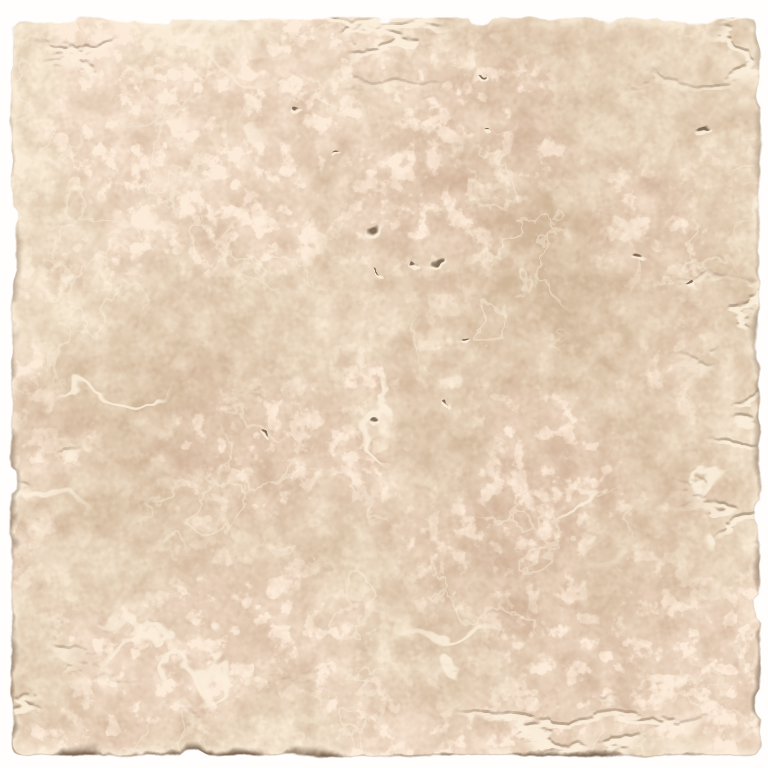
A Shadertoy shader for this texture:

```glsl
#define STONE_DARK vec3(0.825, 0.725, 0.615)
#define STONE_LIGHT vec3(0.965, 0.905, 0.820)
#define VEIN_COLOR vec3(0.985, 0.940, 0.865)
#define PIT_COLOR vec3(0.430, 0.340, 0.260)
#define PAPER vec3(1.0, 0.995, 0.992)
#define TILE_CENTER vec2(0.502, 0.496)
#define TILE_HALF vec2(0.487, 0.480)
#define PIT_COUNT 15
#define SOFTNESS 0.0018

float hash(vec2 p) {
    vec3 q = fract(vec3(p.xyx) * 0.1031);
    q += dot(q, q.yzx + 33.33);
    return fract((q.x + q.y) * q.z);
}

float noise(vec2 p) {
    vec2 i = floor(p), f = fract(p);
    f = f * f * (3.0 - 2.0 * f);
    return mix(mix(hash(i), hash(i + vec2(1, 0)), f.x),
               mix(hash(i + vec2(0, 1)), hash(i + vec2(1, 1)), f.x), f.y);
}

float fbm(vec2 p) {
    float sum = 0.0, amp = 0.52;
    for (int i = 0; i < 5; i++) {
        sum += amp * noise(p);
        p = mat2(1.6, 1.2, -1.2, 1.6) * p + 17.3;
        amp *= 0.5;
    }
    return sum;
}

mat2 rotation(float a) {
    return mat2(cos(a), sin(a), -sin(a), cos(a));
}

// Thin line along the middle level of a noise field
float ridge(vec2 p, float width) {
    return 1.0 - smoothstep(width * 0.25, width, abs(fbm(p) - 0.5));
}

// Distance to the chipped tile outline, negative inside
float tileDistance(vec2 p) {
    vec2 q = abs(p - TILE_CENTER) - TILE_HALF + 0.012;
    float box = length(max(q, 0.0)) + min(max(q.x, q.y), 0.0) - 0.012;
    float chips = smoothstep(0.58, 0.8, noise(p * 24.0 + 8.0));
    return box + 0.010 * (fbm(p * 32.0) - 0.5) + 0.006 * chips;
}

vec3 stone(vec2 p, float inside) {
    float clouds = fbm(p * 4.5 + 3.0) - 0.5;
    float mottle = fbm(p * 38.0 + 11.0) - 0.5;
    float grain = noise(rotation(0.6) * p * 190.0) - 0.5;
    float border = exp(-inside * 13.0);
    float corner = smoothstep(0.75, 0.0, length(p - vec2(0.0, 1.0)));
    float tone = 0.38 + 0.75 * clouds + 0.95 * mottle + 0.28 * grain;
    tone += 0.22 * border + 0.24 * corner;

    // Pale flecks gathered in loose patches
    float patches = smoothstep(0.40, 0.68, fbm(p * 7.0 + 31.0));
    float flecks = smoothstep(0.53, 0.70, fbm(p * 62.0 + 5.0));
    tone += flecks * (0.12 + 0.40 * patches);
    vec3 color = mix(STONE_DARK, STONE_LIGHT, clamp(tone, -0.05, 1.1));
    return color + vec3(0.010, -0.003, 0.008) * patches;
}

// Broken calcite lines: a few bold ones and a faint web
float veins(vec2 p) {
    vec2 bend = vec2(noise(p * 22.0), noise(p * 22.0 + 40.0)) * 0.022;
    vec2 q = p + bend;
    float boldZone = smoothstep(0.60, 0.76, noise(p * 6.5 + 21.0));
    float webZone = smoothstep(0.45, 0.75, noise(p * 9.0 + 53.0));
    float bold = ridge(q * 7.0 + 2.0, 0.026) * boldZone;
    float web = ridge(q * 17.0 + 70.0, 0.026) * webZone;
    return max(bold * 0.85, web * 0.42);
}

// Flat flaked strokes, mostly close to the border
float flakes(vec2 p, float inside) {
    float zone = smoothstep(0.56, 0.72, noise(p * vec2(8.0, 15.0) + 90.0));
    zone *= smoothstep(0.13, 0.03, inside);
    return ridge(p * vec2(10.0, 23.0) + 64.0, 0.055) * zone;
}

// Small holes with a shaded hollow and a bright lower lip
vec3 addPits(vec3 color, vec2 p) {
    vec2 rough = vec2(noise(p * 130.0), noise(p * 130.0 + 9.0)) - 0.5;
    for (int i = 0; i < PIT_COUNT; i++) {
        float id = float(i);
        vec2 center = vec2(hash(vec2(id, 3.7)), hash(vec2(id, 8.2)));
        center = vec2(0.34, 0.36) + center * vec2(0.60, 0.55);
        float size = mix(0.0035, 0.0115, pow(hash(vec2(id, 5.1)), 2.0));
        float turn = (hash(vec2(id, 1.9)) - 0.6) * 1.6;
        vec2 shape = vec2(size, size * mix(0.32, 0.62, hash(vec2(id, 6.6))));
        vec2 q = p - center + rough * 0.007;
        float hollow = length(q * rotation(turn) / shape);
        float lip = length((q + vec2(-0.001, 0.003)) * rotation(turn) / (shape * 1.35));
        color = mix(color, VEIN_COLOR, 0.85 * smoothstep(1.25, 0.75, lip));
        color = mix(color, PIT_COLOR, 0.85 * smoothstep(1.2, 0.45, hollow));
    }
    return color;
}

void mainImage(out vec4 fragColor, in vec2 fragCoord) {
    vec2 p = fragCoord / iResolution.xy;
    float d = tileDistance(p), inside = max(-d, 0.0);
    vec3 color = stone(p, inside);
    color = mix(color, VEIN_COLOR, veins(p));

    // Flakes cast a thin shadow upward
    float flake = flakes(p, inside);
    float shadow = max(flakes(p - vec2(0.0, 0.004), inside) - flake, 0.0);
    color = mix(color, PIT_COLOR, 0.38 * shadow);
    color = mix(color, VEIN_COLOR, flake * 0.9);
    color = addPits(color, p);

    // Worn rim: pale bevel, with brown breaks at the sides and bottom
    float bevel = smoothstep(0.014, 0.002, inside);
    color = mix(color, VEIN_COLOR, 0.60 * bevel * smoothstep(0.3, 0.6, noise(p * 40.0)));
    float low = smoothstep(0.07, 0.015, p.y);
    float sides = smoothstep(0.05, 0.015, min(p.x, 1.0 - p.x)) * mix(0.65, 0.25, p.y);
    float breaks = smoothstep(0.36, 0.66, fbm(p * 19.0 + 14.0));
    float rim = smoothstep(0.002 + 0.010 * breaks, 0.0, inside);
    color = mix(color, PIT_COLOR, rim * max(low, sides) * (0.35 + 0.6 * breaks));

    // Soft cut against the white ground
    float edge = max(SOFTNESS, 0.75 / iResolution.y);
    color = mix(PAPER, color, smoothstep(edge, -edge, d));
    fragColor = vec4(clamp(color, 0.0, 1.0), 1.0);
}
```
